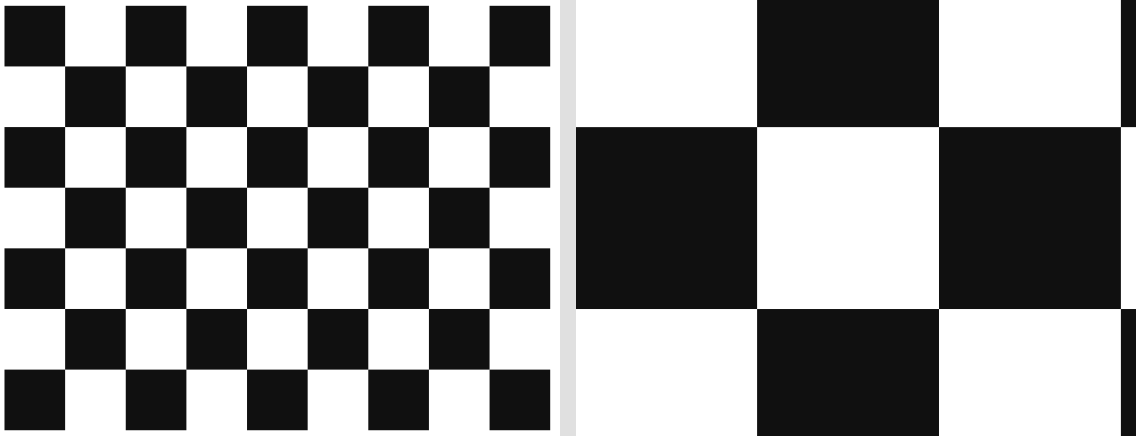
Left, the full canvas; right, a detail of the centre.
Reproduce this pattern procedurally as a Shadertoy shader.

```glsl
// Black and white checkerboard, nine squares by seven, on a white margin.

// Lengths are fractions of the canvas height.
#define SQUARES vec2(9.0, 7.0)
#define SQUARE_SIZE 0.13907
#define BOARD_CORNER vec2(0.0103, 0.0132)
#define EDGE_PIXELS 1.0
#define INK vec3(0.063)
#define PAPER vec3(1.0)

// Coverage, on each axis, of every second stripe from index `first`,
// limited to the stripes that lie on the board.
vec2 stripeCoverage(vec2 cell, float first, float blur) {
    vec2 offset = cell - 0.5 - first;
    vec2 nearest = 2.0 * floor(offset * 0.5 + 0.5);
    nearest = clamp(nearest, vec2(0.0), SQUARES - 1.0 - 2.0 * first);
    return clamp(0.5 + (0.5 - abs(offset - nearest)) / blur, 0.0, 1.0);
}

void mainImage(out vec4 fragColor, in vec2 fragCoord) {
    vec2 position = fragCoord / iResolution.y;
    vec2 cell = (position - BOARD_CORNER) / SQUARE_SIZE;
    float blur = EDGE_PIXELS / (iResolution.y * SQUARE_SIZE);

    // Dark squares sit where both stripes are even or both are odd.
    vec2 even = stripeCoverage(cell, 0.0, blur);
    vec2 odd = stripeCoverage(cell, 1.0, blur);
    float dark = even.x * even.y + odd.x * odd.y;

    fragColor = vec4(mix(PAPER, INK, dark), 1.0);
}
```
